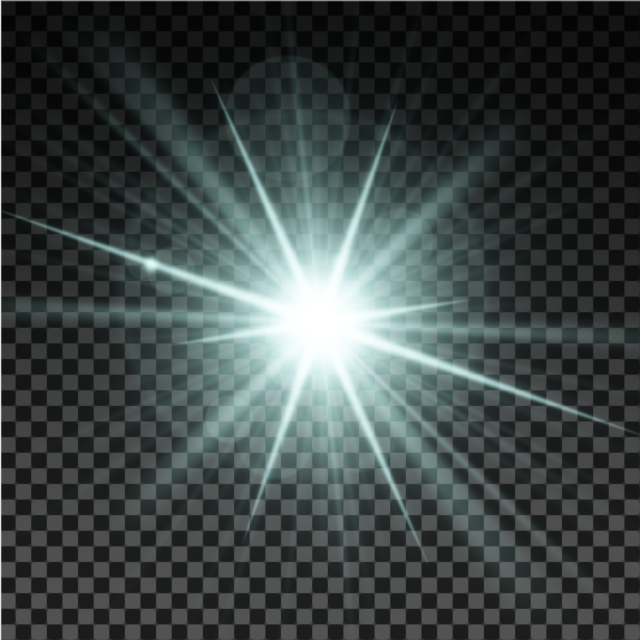
Reproduce this background procedurally as a Shadertoy shader.

```glsl
// A teal-white starburst with lens ghosts over a dark checkerboard.
// Light is summed as energy (core, beams, streaks, discs), turned into
// an exponential exposure, then screened over the checkered backdrop.

#define CELLS 41.0
#define CENTER vec2(0.500, 0.496)
#define TINT vec3(0.64, 0.96, 0.93)
#define CORE_RADIUS 0.058
#define GLOW_RADIUS 0.140
#define STREAK_WIDTH 0.0075
#define FINE_RAYS 26
#define FINE_STRENGTH 0.16
#define GHOST_STRENGTH 0.11

// Lines through the centre: angle in degrees, half length.
const vec2 STREAKS[4] = vec2[4](
    vec2(160.7, 0.55), vec2(114.1, 0.42), vec2(70.7, 0.37), vec2(8.6, 0.24));

// Soft lines: angle in degrees, half length, spread, strength.
const vec4 BEAMS[8] = vec4[8](
    vec4(127.3, 0.62, 0.060, 0.75), vec4(45.6, 0.47, 0.060, 0.85),
    vec4(177.5, 0.66, 0.030, 0.60), vec4(95.0, 0.42, 0.130, 0.45),
    vec4(135.8, 0.68, 0.010, 0.40), vec4(95.9, 0.56, 0.008, 0.40),
    vec4(146.5, 0.62, 0.012, 0.30), vec4(28.0, 0.48, 0.020, 0.25));

// Lens discs: centre, radius, relative strength.
const vec4 GHOSTS[8] = vec4[8](
    vec4(0.450, 0.815, 0.098, 0.7), vec4(0.267, 0.577, 0.037, 1.0),
    vec4(0.221, 0.587, 0.022, 1.0), vec4(0.358, 0.345, 0.037, 1.5),
    vec4(0.450, 0.427, 0.031, 2.0), vec4(0.430, 0.312, 0.060, 0.9),
    vec4(0.625, 0.622, 0.052, 0.9), vec4(0.560, 0.322, 0.060, 0.6));

float hash(float n) {
    n = fract(n * 0.1031);
    n *= n + 33.33;
    return fract(n * (n + n));
}

float gauss(float x) {
    return exp(-x * x);
}

// Distance along and across a line through the origin.
vec2 lineSpace(vec2 p, float degrees) {
    float a = radians(degrees);
    vec2 dir = vec2(cos(a), sin(a));
    return abs(vec2(dot(p, dir), p.x * dir.y - p.y * dir.x));
}

// Narrow white needle, tapering to its tip.
float streak(vec2 p, vec2 ray) {
    vec2 q = lineSpace(p, ray.x);
    float fade = max(1.0 - q.x / ray.y, 0.0);
    float width = STREAK_WIDTH * fade + 0.0015;
    return fade * (2.7 * gauss(q.y / width) + 0.35 * exp(-q.y / 0.014));
}

// Soft wedge that widens away from the centre.
float beam(vec2 p, vec4 ray) {
    vec2 q = lineSpace(p, ray.x);
    float fade = max(1.0 - q.x / ray.y, 0.0);
    return ray.w * pow(fade, 1.2) * gauss(q.y / (0.003 + ray.z * q.x));
}

float fineRays(vec2 p) {
    float sum = 0.0;
    for (int i = 0; i < FINE_RAYS; i++) {
        float id = float(i);
        float angle = (id + hash(id + 3.7)) * 180.0 / float(FINE_RAYS);
        float reach = mix(0.3, 0.7, hash(id + 41.3));
        float spread = mix(0.004, 0.016, hash(id + 87.1));
        sum += beam(p, vec4(angle, reach, spread, FINE_STRENGTH));
    }
    return sum;
}

// Flat translucent disc with a slightly brighter rim.
float ghost(vec2 uv, vec4 disc) {
    float d = length(uv - disc.xy) - disc.z;
    float fill = 1.0 - smoothstep(-0.003, 0.003, d);
    return GHOST_STRENGTH * disc.w * fill * (0.7 + 0.3 * exp(d / 0.012));
}

vec3 backdrop(vec2 uv, float pixel) {
    vec2 wave = sin(3.14159 * CELLS * uv);
    float soft = 3.14159 * CELLS * pixel * 0.7;
    float check = smoothstep(-soft, soft, wave.x * wave.y);
    float height = smoothstep(0.0, 1.05, uv.y);
    float shade = mix(mix(0.105, 0.015, height), mix(0.320, 0.075, height), check);
    return vec3(shade);
}

void mainImage(out vec4 fragColor, in vec2 fragCoord) {
    vec2 uv = fragCoord / iResolution.xy;
    vec2 p = uv - CENTER;
    float r = length(p);

    // Core and halo
    float energy = 5.0 * gauss(r / CORE_RADIUS) + 1.7 * gauss(r / GLOW_RADIUS)
                 + 0.28 * gauss(r / 0.25);

    // Rays
    for (int i = 0; i < 4; i++) energy += streak(p, STREAKS[i]);
    for (int i = 0; i < 8; i++) energy += beam(p, BEAMS[i]);
    energy += fineRays(p);

    // Lens discs, large faint ring and two sparkles
    for (int i = 0; i < 8; i++) energy += ghost(uv, GHOSTS[i]);
    float ring = length(uv - vec2(0.472, 0.541)) - 0.283;
    energy += 0.05 * gauss(ring / 0.009) + 0.03 * (1.0 - smoothstep(-0.01, 0.005, ring));
    energy += 1.8 * gauss(length(uv - vec2(0.236, 0.587)) / 0.009);
    energy += 0.8 * gauss(length(uv - vec2(0.527, 0.592)) / 0.012);

    // Screen the light over the backdrop
    vec3 light = 1.0 - exp(-energy * TINT);
    vec3 color = 1.0 - (1.0 - backdrop(uv, 1.0 / iResolution.y)) * (1.0 - light);

    // Pale hairline along the left and top edges
    float border = max(1.0 - smoothstep(0.001, 0.003, uv.x), 0.6 * smoothstep(0.997, 0.999, uv.y));
    fragColor = vec4(mix(color, vec3(0.9), border), 1.0);
}
```
